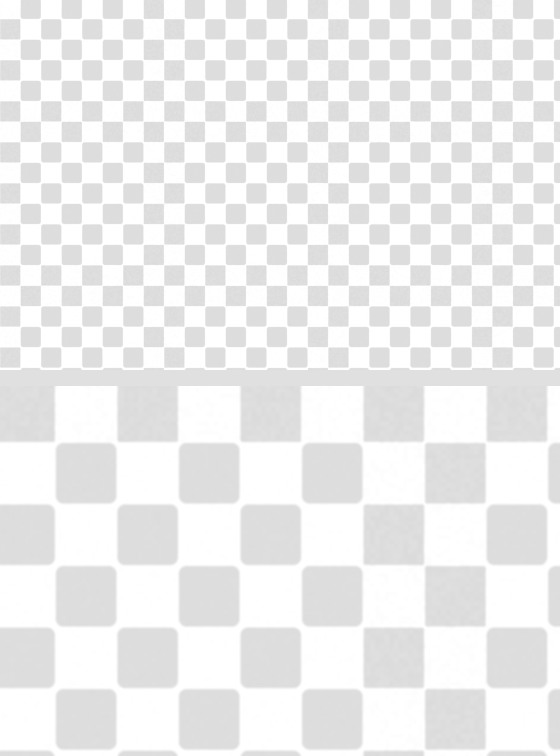
Top: the whole. Bottom: its middle third, enlarged.
This pattern is drawn by a WebGL 1 fragment shader. Its source:

```glsl
precision highp float;

uniform vec2 u_resolution;

const float COLUMNS = 27.3;       // cells across the canvas width
const float TOP_CROP = 0.07;      // part of the first row cut off by the top edge
const float HALF_TILE = 0.492;    // half the tile side, in cells
const float ROUND_CORNER = 0.125;
const float SHARP_CORNER = 0.045;
const vec3 WHITE = vec3(1.0);
const vec3 GREY = vec3(0.867);

float hash(vec2 p) {
  vec3 q = fract(vec3(p.xyx) * 0.1031);
  q += dot(q, q.yzx + 33.33);
  return fract((q.x + q.y) * q.z);
}

float valueNoise(vec2 p) {
  vec2 i = floor(p);
  vec2 f = fract(p);
  f = f * f * (3.0 - 2.0 * f);
  float low = mix(hash(i), hash(i + vec2(1.0, 0.0)), f.x);
  float high = mix(hash(i + vec2(0.0, 1.0)), hash(i + vec2(1.0)), f.x);
  return mix(low, high, f.y);
}

float roundedBox(vec2 p, float halfSide, float radius) {
  vec2 q = abs(p) - halfSide + radius;
  return length(max(q, 0.0)) + min(max(q.x, q.y), 0.0) - radius;
}

// 1 for the two columns or rows that meet at every eighth seam
float besideSeam(vec2 cell) {
  vec2 phase = mod(cell + vec2(1.0, 3.0), 8.0);
  return 1.0 - step(1.5, min(phase.x, phase.y));
}

float tileCoverage(vec2 p, vec2 cell, float blur) {
  float isGrey = mod(cell.x + cell.y, 2.0);
  float radius = mix(ROUND_CORNER, SHARP_CORNER, besideSeam(cell));
  float d = roundedBox(p - cell - 0.5, HALF_TILE, radius);
  return isGrey * (1.0 - smoothstep(-blur, blur, d));
}

// Neighbouring cells are included so that edges blend evenly
float checkerCoverage(vec2 p, float blur) {
  vec2 home = floor(p);
  float coverage = 0.0;
  for (int y = -1; y <= 1; y++) {
    for (int x = -1; x <= 1; x++) {
      vec2 cell = home + vec2(float(x), float(y));
      coverage = max(coverage, tileCoverage(p, cell, blur));
    }
  }
  return coverage;
}

// Faint mottling, stronger beside the seams
float grain(vec2 p) {
  float strength = mix(0.006, 0.02, besideSeam(floor(p)));
  return (valueNoise(p * 13.0) - 0.5) * strength;
}

void main() {
  // Cell coordinates measured rightwards and down from the top left
  float scale = COLUMNS / u_resolution.x;
  vec2 fromTop = vec2(gl_FragCoord.x, u_resolution.y - gl_FragCoord.y);
  vec2 p = fromTop * scale + vec2(0.0, TOP_CROP);

  float blur = max(0.75 * scale, 0.035);
  vec3 color = mix(WHITE, GREY, checkerCoverage(p, blur)) + grain(p);
  gl_FragColor = vec4(clamp(color, 0.0, 1.0), 1.0);
}
```
